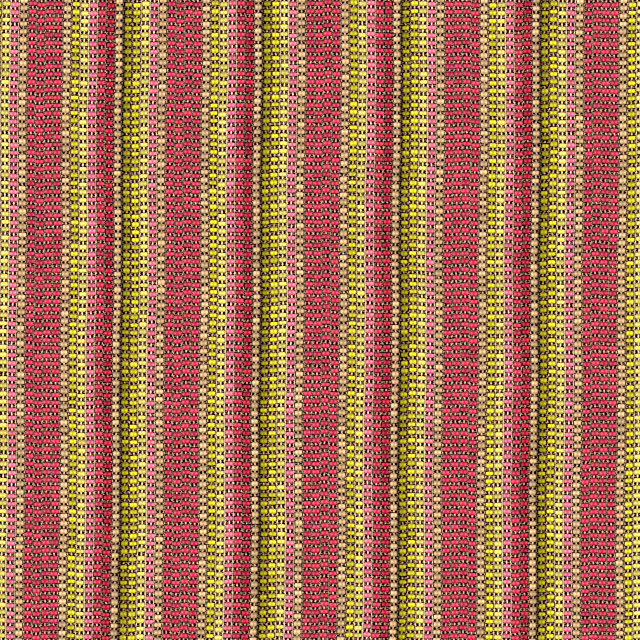
Write a WebGL 2 fragment shader that draws this texture.

```glsl
#version 300 es
precision highp float;
// Striped woven cloth: sixteen yarn columns form one stripe group, about 4.6 groups
// across and 82 weft rows down. Each cell holds a short coloured float, with pale beads
// of warp between rows on a dark ground; sines bend the threads, hashes vary each float.

uniform vec2 u_resolution;
out vec4 fragColor;

const float TAU = 6.2831853;
const vec3 DARK = vec3(0.20, 0.11, 0.10);
const vec3 BROWN = vec3(0.66, 0.49, 0.33);
const vec3 CREAM = vec3(0.98, 0.86, 0.68);

// Yarn colours; the fourth value is how pale the ground around the yarn is.
const vec4 OLIVE = vec4(0.70, 0.64, 0.13, 0.42);
const vec4 YELLOW = vec4(0.85, 0.79, 0.17, 0.65);
const vec4 LEMON = vec4(0.89, 0.81, 0.36, 0.90);
const vec4 PINK = vec4(0.92, 0.42, 0.52, 0.88);
const vec4 TAN = vec4(0.86, 0.69, 0.49, 0.62);
const vec4 RED = vec4(0.85, 0.24, 0.34, 0.66);
const vec4 WINE = vec4(0.76, 0.18, 0.26, 0.50);
const vec4 STRIPES[16] = vec4[16](
  OLIVE, YELLOW, LEMON, PINK, TAN, RED, RED, RED,
  RED, TAN, YELLOW, LEMON, PINK, RED, WINE, TAN);

vec2 hash2(vec2 p) {
  vec3 q = fract(p.xyx * vec3(0.1031, 0.1030, 0.0973));
  q += dot(q, q.yzx + 33.33);
  return fract((q.xx + q.yz) * q.zy);
}

// Distance to the nearest jittered point.
float cellular(vec2 p) {
  vec2 cell = floor(p);
  float nearest = 2.0;
  for (int j = -1; j <= 1; j++)
    for (int i = -1; i <= 1; i++) {
      vec2 corner = cell + vec2(i, j);
      nearest = min(nearest, length(corner + 0.2 + 0.6 * hash2(corner) - p));
    }
  return nearest;
}

vec3 cloth(vec2 p) {
  // Slight lean and bend of the threads
  float x = p.x + 0.007 * (1.0 - p.y)
          + 0.0008 * sin(p.y * 17.0 + p.x * 5.0) + 0.0004 * sin(p.y * 53.0 + 1.7);
  float y = p.y + 0.0014 * sin(p.x * 9.0) + 0.0006 * sin(p.x * 41.0 + p.y * 8.0);
  vec2 weave = vec2((x - 0.193) / 0.2175 * 16.0, y * 82.0);
  float column = floor(weave.x);
  int stripe = int(mod(column, 16.0));
  vec4 yarn = STRIPES[stripe];
  bool isTan = stripe == 4 || stripe == 9 || stripe == 15;

  // Tan columns sit half a row off, like a braid
  weave.y += isTan ? 0.5 : 0.10 * sin(column * 2.4);
  vec2 f = fract(weave) - 0.5;
  vec2 vary = hash2(floor(weave) + 200.0);
  float pair = cos(TAU * 2.0 * f.x);

  // Ground: fuzzy brown fibre on dark
  float fibre = 1.0 - smoothstep(0.20, 0.50, cellular(weave * vec2(3.0, 4.0) + 90.0));
  vec3 ground = mix(DARK, BROWN, 0.85 * fibre);

  // Pale warp beads in the gap between rows, and upright threads in the pale columns
  float gap = 0.5 - abs(f.y);
  float bead = smoothstep(-0.3, 0.6, pair) * smoothstep(0.20, 0.06, gap);
  ground = mix(ground, CREAM, bead * (0.25 + 0.70 * yarn.a) * (0.6 + 0.4 * vary.y));
  float upright = smoothstep(0.2, 0.8, pair) * smoothstep(0.45, 0.95, yarn.a);
  ground = mix(ground, CREAM, 0.70 * upright);

  // Float: a short lens of two strands, paler at its core and darker at its rim
  float halfHeight = (0.31 + 0.08 * (vary.x - 0.5)) * (1.0 - 2.0 * f.x * f.x);
  halfHeight += isTan ? 0.04 : 0.0;
  float cover = smoothstep(0.05, -0.05, abs(f.y + 0.10 * (vary.y - 0.5)) - halfHeight);
  cover *= smoothstep(0.47, 0.33, abs(f.x));
  float strand = 0.5 - 0.5 * pair;
  float crown = 1.0 - smoothstep(0.04, 0.28, abs(f.y));
  vec3 thread = yarn.rgb * (0.76 + 0.14 * strand + 0.16 * crown);
  thread = mix(thread, CREAM, strand * crown * (0.12 + 0.35 * yarn.a * yarn.a));
  thread *= 0.90 + 0.20 * vary.y;

  // Fibres of the ground break the float a little
  cover *= 1.0 - 0.22 * fibre * vary.x;
  vec3 color = mix(ground, thread, cover);

  // Narrow shadow in the fold beside the olive column
  float fold = abs(fract((weave.x + 8.0) / 16.0) - 0.5) * 16.0;
  return color * (1.0 - 0.25 * (1.0 - smoothstep(0.1, 0.4, fold)));
}

void main() {
  // Average a 3 by 3 grid of samples for smooth edges
  vec3 sum = vec3(0.0);
  for (int j = -1; j <= 1; j++)
    for (int i = -1; i <= 1; i++)
      sum += cloth((gl_FragCoord.xy + vec2(i, j) / 3.0) / u_resolution);
  vec3 color = sum / 9.0;
  // Restore the crisp contrast that averaging softens
  color = mix(vec3(0.54, 0.40, 0.29), color, 1.4);
  fragColor = vec4(clamp(color, 0.0, 1.0), 1.0);
}
```
